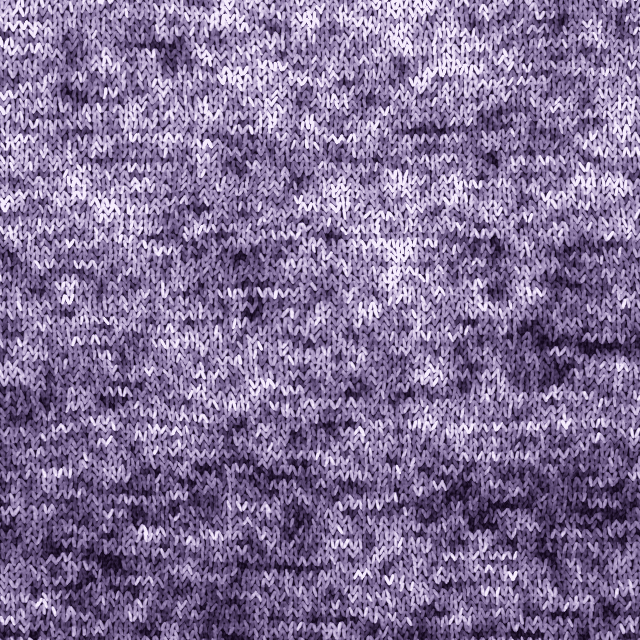
Write a WebGL 1 fragment shader that draws this texture.

```glsl
precision highp float;
// Heathered purple jersey knit: rows of slanted yarn legs, paired into small Vs.
// Each leg is a jittered rounded capsule; its tone mixes broad light, streaks
// along the rows and a random share, then passes through a violet colour ramp.

#define LEGS 132.0        // yarn legs across the canvas, two per stitch
#define ROWS 88.0         // stitch rows up the canvas
#define LEG_SLANT 0.36    // lean of a leg from vertical, radians
#define LEG_HALF 0.72     // half length of a leg core, in leg widths
#define LEG_RADIUS 0.56   // thickness of a leg, in leg widths
#define MEAN_TONE 0.56
#define LIGHT_SLOPE 0.25  // brightening towards the top
#define CLUMP_AMOUNT 0.32
#define STREAK_AMOUNT 0.50
#define LEG_VARIATION 0.38
#define GAP_SHADE 0.22
#define FUZZ_AMOUNT 0.16

uniform vec2 u_resolution;

vec2 hash2(vec2 p) {
  vec3 q = fract(p.xyx * vec3(0.1031, 0.1030, 0.0973));
  q += dot(q, q.yzx + 33.33);
  return fract((q.xx + q.yz) * q.zy);
}

float gradientDot(vec2 cell, vec2 offset) {
  float angle = 6.2832 * hash2(cell + 71.0).x;
  return dot(vec2(cos(angle), sin(angle)), offset);
}

float gradientNoise(vec2 p) {
  vec2 i = floor(p);
  vec2 f = p - i;
  vec2 u = f * f * f * (f * (f * 6.0 - 15.0) + 10.0);
  vec2 e = vec2(1.0, 0.0);
  return mix(
    mix(gradientDot(i, f), gradientDot(i + e, f - e), u.x),
    mix(gradientDot(i + e.yx, f - e.yx), gradientDot(i + 1.0, f - 1.0), u.x),
    u.y);
}

// Broad light on the cloth, with a soft crease on the right
float clothLight(vec2 p) {
  float light = LIGHT_SLOPE * (p.y - 0.5);
  light += CLUMP_AMOUNT * gradientNoise(p * vec2(4.0, 7.0) + 11.0);
  light += 0.6 * CLUMP_AMOUNT * gradientNoise(p * vec2(9.0, 22.0) + 37.0);
  float crease = (p.y - 0.47 + 0.05 * (p.x - 0.7)) / 0.018;
  return light - 0.17 * exp(-crease * crease) * smoothstep(0.45, 0.9, p.x);
}

// Dyed tone of one leg: streaks follow the row, the rest is random
float legTone(vec2 leg) {
  float streak = gradientNoise(vec2(leg.x * 0.15, leg.y * 0.73) + 5.3);
  float stitchRandom = hash2(vec2(floor(leg.x * 0.5), leg.y) + 19.0).x;
  float legRandom = hash2(leg + 43.0).y;
  float random = mix(stitchRandom, legRandom, 0.65) - 0.5;
  return STREAK_AMOUNT * streak + 1.3 * LEG_VARIATION * random;
}

// Rounded height of a leg around its core: 1 on the axis, 0 at the rim
float legProfile(vec2 offset, vec2 leg) {
  vec2 jitter = hash2(leg) - 0.5;
  float side = mod(leg.x, 2.0) < 0.5 ? -1.0 : 1.0;
  float angle = side * LEG_SLANT + 0.45 * jitter.x;
  vec2 axis = vec2(sin(angle), cos(angle));
  offset -= jitter.yx * vec2(0.28, 0.45);
  float along = clamp(dot(offset, axis), -LEG_HALF, LEG_HALF);
  float d = length(offset - axis * along) / LEG_RADIUS;
  return max(1.0 - d * d, 0.0);
}

// Violet ramp: green and blue part most from red in the midtones
vec3 violet(float tone) {
  float t = clamp(tone, 0.07, 0.96);
  float mid = 4.0 * t * (1.0 - t);
  return clamp(vec3(t, t - 0.03 - 0.042 * mid, t + 0.01 + 0.092 * mid), 0.0, 1.0);
}

void main() {
  vec2 p = gl_FragCoord.xy / u_resolution.y;

  // Uneven pull of the cloth bends wales and rows
  vec2 pull = vec2(gradientNoise(p * 3.0), gradientNoise(p * 3.0 + 57.0)) * 0.018;
  pull += vec2(gradientNoise(p * 24.0 + 13.0), gradientNoise(p * 24.0 + 91.0)) * 0.004;
  vec2 grid = (p + pull) * vec2(LEGS, ROWS);
  vec2 home = floor(grid);

  // Blend the nearest legs, favouring the one on top
  float height = 0.0;
  float toneSum = 0.0;
  float weightSum = 0.0001;
  for (int j = -1; j <= 1; j++) {
    for (int i = -1; i <= 1; i++) {
      vec2 leg = home + vec2(float(i), float(j));
      vec2 offset = (grid - leg - 0.5) * vec2(1.0, LEGS / ROWS);
      float profile = legProfile(offset, leg);
      float weight = profile * profile * profile * profile;
      height = max(height, profile);
      toneSum += weight * legTone(leg);
      weightSum += weight;
    }
  }

  // Shade the gaps, then add fine fibre fuzz
  float tone = max(MEAN_TONE + clothLight(p) + toneSum / weightSum, 0.12);
  tone *= mix(GAP_SHADE, 1.1, smoothstep(0.12, 0.98, height));
  tone += FUZZ_AMOUNT * gradientNoise(p * vec2(260.0, 190.0));
  gl_FragColor = vec4(violet(tone), 1.0);
}
```
